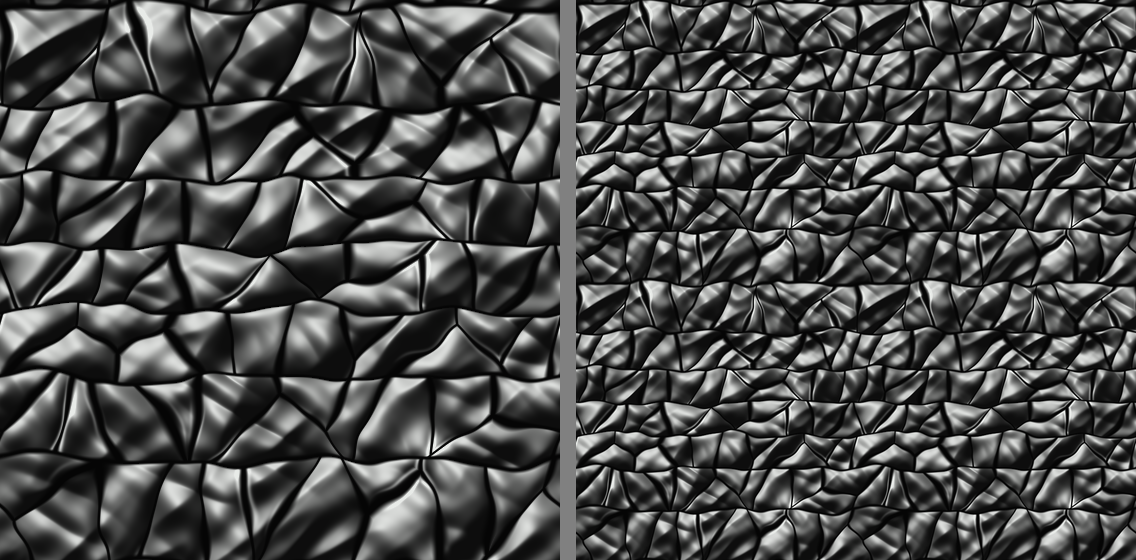
Left: one tile. Right: repeated 2 by 2.
Reproduce this texture procedurally as a three.js fragment shader.

```glsl
// Crumpled glossy black foil, gathered into quilted rows split by slanted creases.
varying vec2 vUv;

const float ROWS = 7.0;
const float COLUMNS = 12.0;
const float TAU = 6.2831853;

struct Facet {
  float crease; // distance to the nearest slanted crease
  float seam;   // distance to the nearest row seam
  float puff;   // rounded height, zero along every edge
  float row;
  vec2 tilt;
};

vec2 hash2(vec2 p) {
  vec3 q = fract((p.xyx + 3.7) * vec3(0.1031, 0.1030, 0.0973));
  q += dot(q, q.yzx + 33.33);
  return fract((q.xx + q.yz) * q.zy);
}

// Gradient noise that wraps after a whole number of lattice cells
float corner(vec2 cell, vec2 offset, vec2 period, float seed) {
  vec2 slope = hash2(mod(cell, period) + seed * 13.0) * 2.0 - 1.0;
  return dot(slope, offset);
}

float tiledNoise(vec2 p, vec2 repeats, float seed) {
  p *= repeats;
  vec2 i = floor(p), f = fract(p), x = vec2(1.0, 0.0);
  vec2 u = f * f * f * (f * (f * 6.0 - 15.0) + 10.0);
  return mix(
    mix(corner(i, f, repeats, seed), corner(i + x, f - x, repeats, seed), u.x),
    mix(corner(i + x.yx, f - x.yx, repeats, seed), corner(i + 1.0, f - 1.0, repeats, seed), u.x),
    u.y);
}

vec2 seedPoint(float column, float row) {
  vec2 h = hash2(vec2(mod(column, COLUMNS), row + 20.0));
  return vec2(column + 0.1 + 0.8 * h.x, h.y * 1.7);
}

float swell(float edge) {
  return 1.0 - exp(-max(edge, 0.0) / 0.02);
}

// Voronoi cells kept inside uneven, wavy rows
Facet facetAt(vec2 p) {
  p += 0.045 * vec2(tiledNoise(p, vec2(6.0), 1.0), tiledNoise(p, vec2(6.0), 2.0));
  p += 0.014 * vec2(tiledNoise(p, vec2(14.0), 3.0), tiledNoise(p, vec2(14.0), 5.0));
  float v = p.y * ROWS + 0.3 * sin(TAU * (p.y - 0.53));
  float f = fract(v);
  Facet facet;
  facet.row = mod(floor(v), ROWS);
  facet.seam = min(f, 1.0 - f) / ROWS;
  facet.puff = swell(f / ROWS) * swell((1.0 - f) / ROWS);

  vec2 q = vec2(p.x * COLUMNS - 0.3 * f, f * 1.7);
  float base = floor(q.x), nearest = 100.0, owner = 0.0;
  vec2 home = vec2(0.0);
  for (int i = -3; i <= 3; i++) {
    float column = base + float(i);
    vec2 r = seedPoint(column, facet.row) - q;
    if (dot(r, r) < nearest) {
      nearest = dot(r, r);
      home = r;
      owner = column;
    }
  }
  facet.crease = 1.0;
  for (int i = -4; i <= 4; i++) {
    vec2 r = seedPoint(base + float(i), facet.row) - q;
    vec2 across = r - home;
    if (dot(across, across) > 0.0001) {
      float edge = dot(0.5 * (r + home), normalize(across)) / COLUMNS;
      facet.crease = min(facet.crease, edge);
      facet.puff *= swell(edge);
    }
  }
  facet.tilt = hash2(vec2(mod(owner, COLUMNS), facet.row + 50.0)) - 0.5;
  return facet;
}

float ridge(float n) {
  return sqrt(n * n + 0.004);
}

// Puffed facets with broad dents and folds along both diagonals
float height(vec2 p) {
  Facet facet = facetAt(p);
  float h = 0.036 * facet.puff;
  h += 0.07 * tiledNoise(p, vec2(6.0), facet.row + 4.0);
  h -= 0.065 * ridge(tiledNoise(vec2(p.x - p.y, p.y), vec2(9.0, 6.0), facet.row + 12.0));
  h += 0.065 * ridge(tiledNoise(vec2(p.x + p.y, p.y), vec2(9.0, 7.0), facet.row + 20.0));
  return h;
}

void main() {
  const float STEP = 0.0015;
  Facet facet = facetAt(vUv);
  vec2 slope = vec2(height(vUv + vec2(STEP, 0.0)), height(vUv + vec2(0.0, STEP))) - height(vUv);
  slope = clamp(slope / STEP, -2.0, 2.0) + 0.5 * facet.tilt;

  // Satin light from the upper left
  vec3 normal = normalize(vec3(-slope, 1.0));
  float lit = max(dot(normal, normalize(vec3(-0.3, 0.65, 0.8))), 0.0);
  float tone = 0.03 + 0.6 * lit * lit + 0.22 * pow(lit, 10.0);

  // Black gaps of varying width, some with a bright rim
  float gap = mix(0.004, 0.018, smoothstep(-0.2, 0.4, tiledNoise(vUv, vec2(8.0), 31.0)));
  float rim = (facet.crease - gap) / 0.0035;
  float glint = smoothstep(0.12, 0.4, tiledNoise(vUv, vec2(6.0), 33.0));
  tone += 0.5 * glint * exp(-rim * rim);
  tone *= smoothstep(gap * 0.2, gap, facet.crease);
  tone *= smoothstep(0.0005, 0.006, facet.seam);

  vec3 foil = vec3(0.99, 1.0, 0.99);
  gl_FragColor = vec4(foil * clamp(0.02 + tone, 0.0, 0.92), 1.0);
}
```
